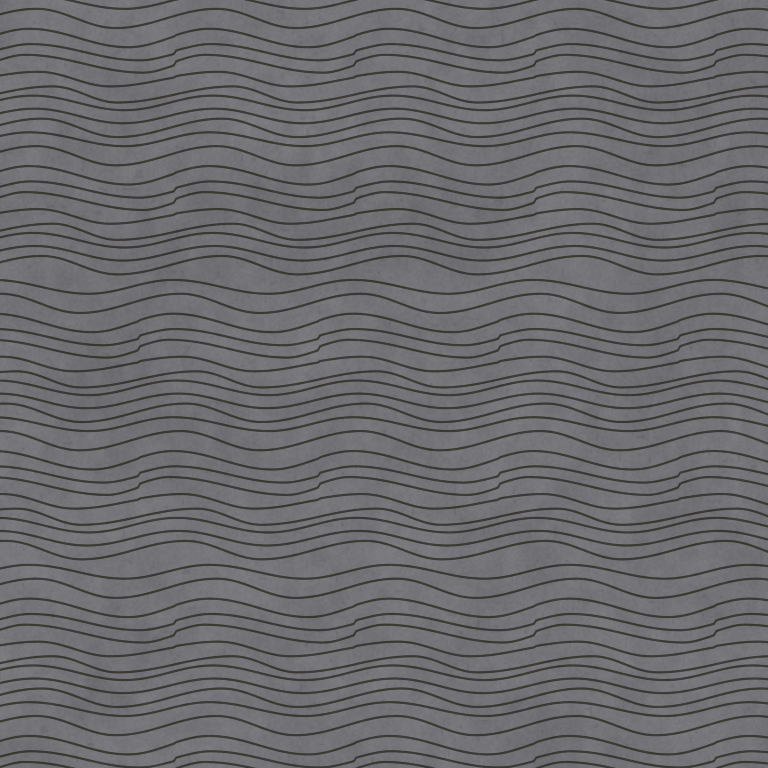
Give the GLSL for this pattern, as a WebGL 1 fragment shader.

```glsl
precision highp float;
// Thin dark wavy lines in staggered bands over mottled grey stone.

uniform vec2 u_resolution;

const float TAU = 6.2831853;
const float WAVE_LENGTH = 0.2344;
const float BAND_HEIGHT = 0.371;
const float HALF_HEIGHT = 0.1788;
const float BAND_TOP = -0.0065;
const float BAND_MARGIN = 0.003;
const float LINE_RADIUS = 0.00145;

float hash(vec2 p) {
  vec3 q = fract(p.xyx * 0.1031);
  q += dot(q, q.yzx + 33.33);
  return fract((q.x + q.y) * q.z);
}

float noise(vec2 p) {
  vec2 cell = floor(p);
  vec2 f = fract(p);
  f = f * f * (3.0 - 2.0 * f);
  float low = mix(hash(cell), hash(cell + vec2(1.0, 0.0)), f.x);
  float high = mix(hash(cell + vec2(0.0, 1.0)), hash(cell + vec2(1.0)), f.x);
  return mix(low, high, f.y);
}

float fbm(vec2 p) {
  float sum = 0.0;
  float weight = 0.5;
  for (int i = 0; i < 5; i++) {
    sum += weight * noise(p);
    p = p * 2.03 + 17.3;
    weight *= 0.5;
  }
  return sum;
}

// Crest phase, trough phase, crest depth, trough depth (depths in thousandths).
vec4 waveProfile(int line) {
  if (line == 0) return vec4(0.19, 0.72, 0.0, 18.0);
  if (line == 1) return vec4(0.23, 0.67, 18.0, 43.0);
  if (line == 2) return vec4(0.19, 0.74, 44.0, 68.0);
  if (line == 3) return vec4(0.20, 0.80, 64.0, 85.0);
  if (line == 4) return vec4(0.17, 0.82, 78.0, 101.0);
  if (line == 5) return vec4(0.24, 0.64, 100.0, 119.0);
  if (line == 6) return vec4(0.32, 0.68, 119.0, 140.0);
  if (line == 7) return vec4(0.21, 0.72, 131.0, 150.0);
  if (line == 8) return vec4(0.22, 0.71, 148.0, 167.0);
  return vec4(0.26, 0.68, 161.0, 185.0);
}

// Sharp step on the rising side of a wave.
float kink(float phase) {
  float s = fract(phase + 0.5) - 0.5;
  return s / sqrt(s * s + 0.00008) * exp(-abs(s) / 0.055);
}

// Depth of a line: eased fall from crest to trough, then eased rise.
float waveDepth(vec4 profile, float kinkSize, float phase) {
  float fall = profile.y - profile.x;
  float d = fract(phase - profile.x);
  float turn = d < fall ? 0.5 * d / fall : 0.5 + 0.5 * (d - fall) / (1.0 - fall);
  float ease = 0.5 - 0.5 * cos(TAU * turn);
  return 0.001 * mix(profile.z, profile.w, ease) - kinkSize * kink(phase);
}

// Distance to the nearest line; depth is measured from the band top.
float lineDistance(float phase, float depth) {
  const float STEP = 0.002;
  float nearest = 1.0;
  for (int i = 0; i < 10; i++) {
    vec4 profile = waveProfile(i);
    float offset = float(i) - 3.6;
    float kinkSize = 0.0031 * exp(-offset * offset / 1.6);
    float here = waveDepth(profile, kinkSize, phase);
    float ahead = waveDepth(profile, kinkSize, phase + STEP);
    float behind = waveDepth(profile, kinkSize, phase - STEP);
    float slope = (ahead - behind) / (2.0 * STEP * WAVE_LENGTH);
    float gap = min(abs(depth - here), abs(depth - here - HALF_HEIGHT));
    nearest = min(nearest, gap / sqrt(1.0 + slope * slope));
  }
  return nearest;
}

// Grey stone with cloudy blotches, fine grain and small pits.
vec3 stone(vec2 p) {
  float clouds = fbm(p * 7.0) - 0.48;
  float blotches = fbm(p * vec2(48.0, 36.0) + 40.0) - 0.48;
  float grain = noise(p * 330.0) - 0.5;
  float pits = smoothstep(0.87, 0.97, noise(p * 130.0 + 9.0));
  float shade = 0.06 * clouds + 0.06 * blotches + 0.028 * grain - 0.025 * pits;
  return vec3(0.45, 0.45, 0.468) + shade;
}

void main() {
  vec2 p = gl_FragCoord.xy / u_resolution.y;
  float pixel = 1.0 / u_resolution.y;

  // Bands run downward, and every other one is shifted sideways.
  float down = 1.0 - p.y - BAND_TOP + BAND_MARGIN;
  float band = floor(down / BAND_HEIGHT);
  float depth = down - band * BAND_HEIGHT - BAND_MARGIN;
  float kinkX = mix(0.2279, 0.1810, mod(band, 2.0));
  float phase = (p.x - kinkX) / WAVE_LENGTH;

  float soft = max(0.0007, 0.6 * pixel);
  float distanceToLine = lineDistance(phase, depth);
  float ink = 1.0 - smoothstep(LINE_RADIUS - soft, LINE_RADIUS + soft, distanceToLine);
  ink *= 0.92 + 0.08 * noise(p * 120.0);

  vec3 base = stone(p);
  vec3 inkColour = vec3(0.225, 0.215, 0.19) + 0.3 * (base - vec3(0.45, 0.45, 0.468));
  gl_FragColor = vec4(mix(base, inkColour, ink), 1.0);
}
```
